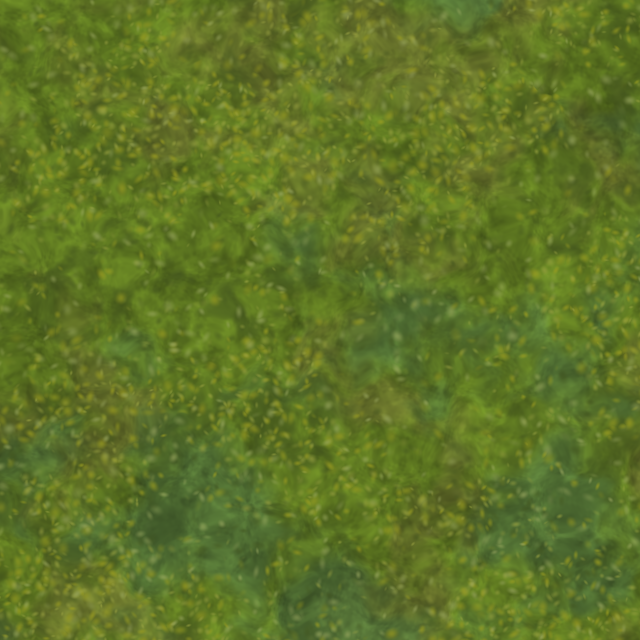
This texture is drawn by a WebGL 2 fragment shader. Its source:

```glsl
#version 300 es
precision highp float;
// Soft meadow seen from above: mottled green turf scattered with yellow flecks.

uniform vec2 u_resolution;
out vec4 fragColor;

const vec3 GRASS  = vec3(0.365, 0.465, 0.125);
const vec3 COOL   = vec3(0.310, 0.435, 0.215);
const vec3 EARTH  = vec3(0.400, 0.425, 0.170);
const vec3 SHADOW = vec3(0.255, 0.325, 0.115);
const vec3 YELLOW = vec3(0.600, 0.610, 0.130);
const vec3 PALE   = vec3(0.610, 0.660, 0.380);

vec3 hash3(vec2 p, float seed) {
    vec3 q = fract(vec3(p.xyx + seed * 17.13) * vec3(0.1031, 0.1030, 0.0973));
    q += dot(q, q.yxz + 33.33);
    return fract((q.xxy + q.yzz) * q.zyx);
}

float noise(vec2 p, float seed) {
    vec2 cell = floor(p);
    vec2 f = fract(p);
    f = f * f * f * (f * (f * 6.0 - 15.0) + 10.0);
    float low  = mix(hash3(cell, seed).x, hash3(cell + vec2(1, 0), seed).x, f.x);
    float high = mix(hash3(cell + vec2(0, 1), seed).x, hash3(cell + vec2(1, 1), seed).x, f.x);
    return mix(low, high, f.y);
}

mat2 rotation(float angle) {
    float c = cos(angle), s = sin(angle);
    return mat2(c, s, -s, c);
}

// Layered noise, turned at each octave to hide the lattice.
float fbm(vec2 p, int octaves, float seed) {
    float sum = 0.0, weight = 1.0, total = 0.0;
    for (int i = 0; i < octaves; i++) {
        p = rotation(0.9) * p;
        sum += weight * noise(p, seed + float(i));
        total += weight;
        weight *= 0.6;
        p *= 2.03;
    }
    return sum / total;
}

// Soft, randomly turned ellipses, one per cell where density allows.
float flecks(vec2 p, float cells, float density, float seed) {
    p *= cells;
    vec2 home = floor(p);
    float cover = 0.0;
    for (int y = -1; y <= 1; y++) {
        for (int x = -1; x <= 1; x++) {
            vec2 cell = home + vec2(x, y);
            vec3 place = hash3(cell, seed);
            vec3 form = hash3(cell, seed + 5.0);
            vec2 d = rotation(6.2832 * place.z) * (p - cell - place.xy);
            d.y *= mix(1.1, 2.1, form.x);
            float radius = mix(0.45, 0.95, form.y);
            float present = smoothstep(0.0, 0.15, density - form.z);
            float blob = 1.0 - smoothstep(0.0, radius, length(d));
            cover = max(cover, blob * present * mix(0.55, 1.0, place.x));
        }
    }
    return cover;
}

void main() {
    vec2 p = gl_FragCoord.xy / u_resolution.y;
    vec2 warp = vec2(noise(p * 22.0, 1.0), noise(p * 22.0, 2.0)) - 0.5;
    vec2 q = p + 0.03 * warp;

    // Broad drifts of cool grass and dry earth.
    float cool = smoothstep(0.47, 0.72, fbm(q * 5.0, 4, 11.0) + 0.12 * (p.x - p.y));
    float earth = smoothstep(0.48, 0.72, fbm(q * 6.0, 4, 23.0));
    vec3 color = mix(GRASS, EARTH, 0.8 * earth);
    color = mix(color, COOL, 0.85 * cool);

    // Uneven light, from wide patches down to fine blades.
    float broad = fbm(q * 9.0, 3, 37.0) - 0.5;
    float fine = fbm(p * 48.0 + warp, 3, 41.0) - 0.5;
    color *= 1.0 + 0.28 * broad + 0.55 * fine;

    // Shadowed gaps gather in the cool drifts.
    float hollow = smoothstep(0.56, 0.78, fbm(q * 13.0, 3, 53.0) + 0.08 * cool);
    color = mix(color, SHADOW + vec3(0.0, 0.03, 0.05) * cool, 0.55 * hollow);
    color = mix(color, SHADOW, 0.5 * flecks(p, 52.0, 0.30, 61.0));

    // Flowers and blade tips thicken toward the lower side.
    float bloom = smoothstep(0.34, 0.66, fbm(q * 5.5, 4, 71.0) + 0.20 * (0.5 - p.y));
    float density = mix(0.14, 0.74, bloom) * (1.0 - 0.5 * cool);
    color = mix(color, YELLOW, 0.72 * flecks(p, 62.0, density, 83.0));
    color = mix(color, mix(YELLOW, PALE, 0.5), 0.62 * flecks(p, 88.0, 0.6 * density, 97.0));
    color = mix(color, PALE, 0.60 * flecks(p, 66.0, 0.20, 103.0));
    color = mix(color, vec3(0.76, 0.78, 0.62), 0.8 * flecks(p, 70.0, 0.03, 109.0));

    fragColor = vec4(clamp(color, 0.0, 1.0), 1.0);
}
```
